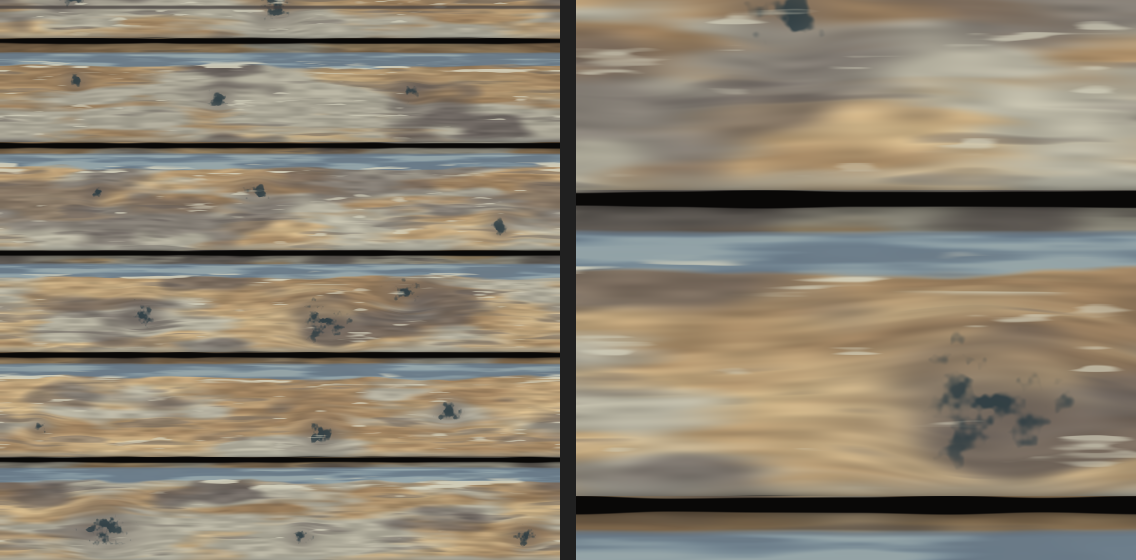
Left, the full canvas; right, a detail of the centre.
Write a WebGL 1 fragment shader that draws this texture.

```glsl
precision highp float;
uniform vec2 u_resolution;

const float PITCH = 0.187;
const float FIRST_GAP = 0.073;
const vec3 HONEY = vec3(0.80, 0.70, 0.53);
const vec3 BROWN = vec3(0.60, 0.49, 0.36);
const vec3 UMBER = vec3(0.37, 0.34, 0.33);
const vec3 ASH = vec3(0.68, 0.68, 0.63);
const vec3 BLUE = vec3(0.52, 0.63, 0.69);
const vec3 SLATE = vec3(0.37, 0.43, 0.49);
const vec3 CREAM = vec3(0.84, 0.83, 0.75);
const vec3 TEAL = vec3(0.15, 0.22, 0.25);
const vec3 GAP = vec3(0.035, 0.03, 0.028);

float hash(vec2 p) {
  return fract(sin(dot(p, vec2(127.1, 311.7))) * 4375.85);
}

// Value noise that wraps in x after a whole number of cells
float noise(vec2 p, float period) {
  vec2 cell = floor(p);
  vec2 f = fract(p);
  f = f * f * (3.0 - 2.0 * f);
  float x0 = mod(cell.x, period);
  float x1 = mod(cell.x + 1.0, period);
  float low = mix(hash(vec2(x0, cell.y)), hash(vec2(x1, cell.y)), f.x);
  float high = mix(hash(vec2(x0, cell.y + 1.0)), hash(vec2(x1, cell.y + 1.0)), f.x);
  return mix(low, high, f.y);
}

float fbm(vec2 p, vec2 scale) {
  float sum = 0.0;
  float weight = 0.54;
  for (int i = 0; i < 3; i++) {
    sum += weight * noise(p * scale, scale.x);
    scale *= 2.0;
    weight *= 0.5;
  }
  return sum;
}

// Soft-edged band of x between two limits
float band(float x, float from, float to, float soft) {
  return smoothstep(from - soft, from + soft, x) * (1.0 - smoothstep(to - soft, to + soft, x));
}

// Knots of one plank: x = core, y = halo, z = bend of the grain
vec3 knots(vec2 p, float row) {
  vec3 sum = vec3(0.0);
  for (int i = 0; i < 3; i++) {
    float k = float(i);
    vec2 seed = vec2(row * 3.0 + k, 5.3);
    vec2 center = vec2((k + 0.15 + 0.7 * hash(seed)) / 3.0, mix(0.065, 0.15, hash(seed + 2.0)));
    float size = mix(0.009, 0.026, pow(hash(seed + 4.0), 2.0));
    vec2 delta = p - center;
    delta.x = fract(delta.x + 0.5) - 0.5;
    float r = length(delta * vec2(0.75, 1.0)) / size;
    float ragged = r + 3.6 * (fbm(p + vec2(0.0, row), vec2(75.0, 80.0)) - 0.45);
    float halo = exp(-0.22 * r * r);
    sum.x += (1.0 - smoothstep(0.2, 1.1, ragged)) * smoothstep(2.4, 1.0, 0.0 + min(r, 2.4) * 0.0 + 1.0) * exp(-0.15 * r * r);
    sum.y += halo;
    sum.z -= 0.6 * delta.y * halo;
  }
  return sum;
}

vec3 wood(vec2 p, float row, vec3 knot) {
  vec2 q = p + vec2(0.0, row * 3.7 + knot.z);
  q.y += 0.022 * (fbm(q, vec2(4.0, 9.0)) - 0.5);
  float broad = smoothstep(0.25, 0.70, fbm(q, vec2(4.0, 26.0)));
  float grain = fbm(q, vec2(7.0, 95.0));
  float fiber = noise(q * vec2(30.0, 240.0), 30.0);
  float shade = hash(vec2(row, 8.1));
  vec3 color = mix(BROWN, HONEY, clamp(broad * 0.8 + (grain - 0.47) * 1.5 + 0.08, 0.0, 1.0));
  // Bleached areas broken up by fine streaks
  float bleach = fbm(q + 11.0, vec2(4.0, 15.0)) + 0.5 * (fbm(q + 31.0, vec2(6.0, 70.0)) - 0.47);
  color = mix(color, ASH, 0.85 * smoothstep(0.42, 0.62, bleach));
  float stain = smoothstep(0.50, 0.68, fbm(q + 23.0, vec2(5.0, 22.0)));
  color = mix(color, UMBER, stain * mix(0.55, 0.85, shade));
  color = mix(color, UMBER, 0.5 * smoothstep(0.56, 0.74, grain));
  return color * (0.91 + 0.19 * fiber) * mix(1.04, 0.96, shade);
}

void main() {
  vec2 uv = gl_FragCoord.xy / u_resolution;
  float pixel = 1.0 / u_resolution.y;
  float down = 1.0 - uv.y;
  down -= 0.005 * exp(-pow((down - 0.452) / 0.05, 2.0));
  float row = floor((down - FIRST_GAP) / PITCH + 0.03);
  float depth = down - FIRST_GAP - row * PITCH;
  vec2 p = vec2(uv.x, depth);
  vec2 rowP = p + vec2(0.0, row * 5.3);

  // Plank face with knots
  vec3 knot = knots(p, row);
  vec3 color = wood(p, row, knot);
  color = mix(color, UMBER, 0.5 * min(knot.y, 1.0));
  color = mix(color, TEAL, 0.85 * min(knot.x, 1.0));

  // Shaded lip and weathered blue groove below each gap
  float rough = fbm(rowP, vec2(9.0, 60.0)) - 0.5;
  float start = mix(0.014, 0.029, hash(vec2(row, 2.7))) + 0.003 * rough;
  float finish = start + 0.025 + 0.014 * rough;
  color *= 1.0 - 0.25 * band(depth, 0.0, start, 0.002);
  float groove = band(depth, start, finish, 0.0025);
  float streak = smoothstep(0.30, 0.62, fbm(rowP + 7.0, vec2(8.0, 120.0)));
  vec3 paint = mix(SLATE, mix(BLUE, ASH, 0.35 * streak), 0.25 + 0.75 * streak);
  color = mix(color, paint, 0.94 * groove);
  color = mix(color, SLATE, 0.55 * band(depth, start - 0.001, start + 0.002, 0.0015));

  // Flaked paint along the groove and pale wear at the lower edge
  float flakes = smoothstep(0.54, 0.66, fbm(rowP + 3.0, vec2(10.0, 150.0)));
  color = mix(color, CREAM, 0.85 * flakes * band(depth, finish - 0.006, finish + 0.012, 0.004));
  float chips = smoothstep(0.67, 0.76, fbm(rowP + 19.0, vec2(14.0, 150.0)));
  color = mix(color, CREAM, 0.65 * chips * band(depth, 0.06, 0.17, 0.02));
  float worn = band(depth, PITCH - 0.014, PITCH, 0.005);
  color = mix(color, ASH, worn * (0.45 + 0.8 * rough));

  // Dark gaps and the thin seam near the top
  float gapDistance = min(abs(depth), abs(depth - PITCH));
  float halfGap = 0.0046 + 0.002 * (noise(rowP * vec2(18.0, 1.0), 18.0) - 0.5);
  color *= 1.0 - 0.35 * exp(-max(gapDistance - halfGap, 0.0) / 0.003);
  color = mix(GAP, color, smoothstep(halfGap - pixel, halfGap + pixel, gapDistance));
  float seam = 1.0 - smoothstep(0.001, 0.003 + pixel, abs(down - 0.013));
  color = mix(color, UMBER * 0.75, 0.75 * seam);

  gl_FragColor = vec4(clamp(color, 0.0, 1.0), 1.0);
}
```
